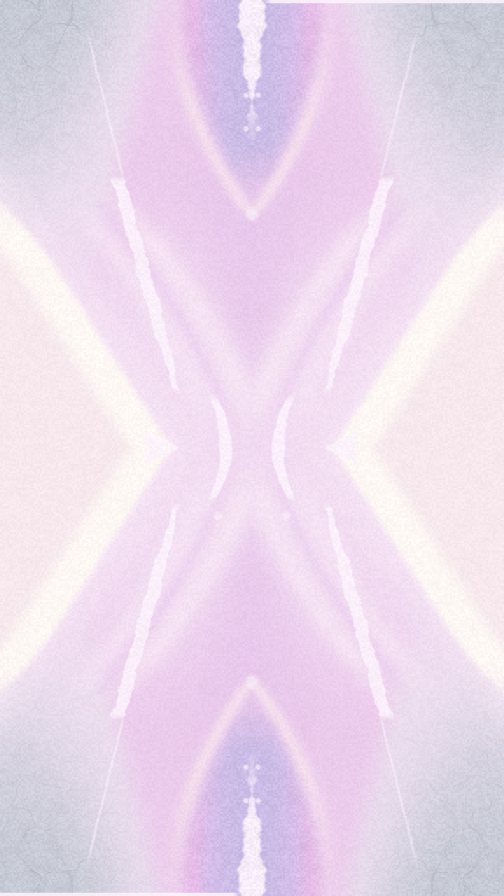
Reproduce this background procedurally as a WebGL 2 fragment shader.

```glsl
#version 300 es
precision highp float;
// Mirrored pastel paper: pale chevrons, crossing glows and brushed white strokes.
// Everything is folded into one quadrant, painted as soft layers over gradients,
// then textured with cellular noise (mottling, hairline cracks) and fine grain.
uniform vec2 u_resolution;
out vec4 outColor;

vec2 hash2(vec2 p) {
  vec3 a = fract(p.xyx * vec3(0.1031, 0.1030, 0.0973));
  a += dot(a, a.yzx + 33.33);
  return fract((a.xx + a.yz) * a.zy);
}

// Distances to the nearest and second nearest cell points
vec2 cells(vec2 p) {
  vec2 base = floor(p), nearest = vec2(8.0);
  for (int j = -1; j <= 1; j++)
    for (int i = -1; i <= 1; i++) {
      vec2 cell = base + vec2(i, j);
      float d = length(cell + hash2(cell) - p);
      nearest = d < nearest.x ? vec2(d, nearest.x) : vec2(nearest.x, min(nearest.y, d));
    }
  return nearest;
}

// Ragged brush edge from layered sines
float ragged(float t) {
  return sin(t * 61.0) * 0.5 + sin(t * 143.0 + 1.7) * 0.3 + sin(t * 317.0) * 0.2;
}

float glow(float d, float width) {
  return exp(-d * d / (width * width));
}

// Filled band of given half width with a soft edge
float band(float d, float halfWidth, float soft) {
  return 1.0 - smoothstep(halfWidth - soft, halfWidth + soft, abs(d));
}

// Fades in and out along one axis
float span(float t, float a, float b, float soft) {
  return smoothstep(a - soft, a + soft, t) * (1.0 - smoothstep(b - soft, b + soft, t));
}

void main() {
  vec2 uv = gl_FragCoord.xy / u_resolution;
  vec2 p = (uv - 0.5) * vec2(1.0, 16.0 / 9.0);
  vec2 q = abs(p);
  float x = q.x, y = q.y;
  float aa = 1.0 / u_resolution.x;
  float rough = ragged(y);
  vec3 white = vec3(0.985, 0.95, 0.985);

  // Pink ground, misty flanks and grey corners
  vec3 col = mix(vec3(0.945, 0.855, 0.945), vec3(0.925, 0.80, 0.925), smoothstep(0.15, 0.6, y));
  float seam = 0.39 - 0.246 * y;
  float flank = smoothstep(-0.025, 0.05, x - seam) * smoothstep(0.2, 0.55, y);
  col = mix(col, vec3(0.925, 0.87, 0.935), flank);
  float corner = smoothstep(0.58, 1.12, y + 0.55 * x) * smoothstep(-0.03, 0.2, x - seam);
  col = mix(col, vec3(0.775, 0.79, 0.83), corner);

  // Deeper pink wedge between the crossing glows
  float wedge = span(y, 0.16, 0.65, 0.1) * glow(x, 0.02 + 0.22 * y);
  col = mix(col, vec3(0.90, 0.765, 0.92), wedge * 0.65);

  // Crossing glows: two curved rays per quadrant
  float ray = x - 0.42 * (y - 0.1) - 0.55 * (y - 0.1) * (y - 0.1);
  float rayFade = span(y, 0.06, 0.47, 0.07);
  col = mix(col, vec3(0.965, 0.90, 0.955), 0.8 * rayFade * glow(ray - 0.015, 0.035));
  col = mix(col, vec3(0.965, 0.90, 0.96), 0.65 * rayFade * glow(ray - 0.105, 0.033));
  col = mix(col, vec3(0.915, 0.80, 0.94), 0.4 * rayFade * glow(ray - 0.062, 0.012));

  // Side diamonds and their cream chevrons
  float chevron = (x - 0.2 - 0.64 * y - 0.5 * pow(max(y - 0.36, 0.0), 1.5)) * 0.84;
  col = mix(col, vec3(0.965, 0.91, 0.925), smoothstep(-0.03, 0.04, chevron));
  col = mix(col, vec3(0.97, 0.91, 0.96), 0.6 * glow(chevron + 0.02, 0.065));
  float cream = smoothstep(-0.045, -0.022, chevron) * (1.0 - smoothstep(0.015, 0.055, chevron));
  col = mix(col, vec3(0.99, 0.97, 0.955), cream * (1.0 - smoothstep(0.43, 0.53, y)));
  float tip = band(y, max(x - 0.14, 0.0) * 0.45, 0.004) * span(x, 0.146, 0.21, 0.006);
  col = mix(col, white, tip * 0.8);

  // Violet vault at both ends, rimmed by a pale curved V
  float rise = max(y - 0.46, 0.0);
  float rim = x - 0.75 * rise + 0.92 * rise * rise;
  float vault = smoothstep(0.015, -0.05, rim) * smoothstep(0.48, 0.62, y);
  col = mix(col, mix(vec3(0.79, 0.735, 0.90), vec3(0.88, 0.75, 0.92), smoothstep(0.02, 0.15, x)), vault);
  float rimFade = smoothstep(0.445, 0.48, y) * (1.0 - 0.65 * smoothstep(0.62, 0.85, y));
  col = mix(col, vec3(0.91, 0.72, 0.89), 0.6 * smoothstep(0.6, 0.85, y) * glow(rim + 0.035, 0.018));
  col = mix(col, vec3(0.955, 0.87, 0.93), rimFade * glow(rim, 0.017));

  // Ragged drip on the axis with loose droplets
  float dripWidth = 0.004 + 0.02 * smoothstep(0.65, 0.86, y) + 0.007 * rough;
  float drip = band(x, max(dripWidth, 0.0), 0.004) * smoothstep(0.57, 0.74, y);
  vec2 speck = vec2(x - 0.012, (fract(y * 15.0) - 0.5) / 15.0);
  float drops = band(length(speck), 0.005, 0.003) * span(y, 0.6, 0.8, 0.02);
  float knot = band(length(q - vec2(0.0, 0.465)), 0.013 + 0.003 * rough, 0.006);
  col = mix(col, white, max(drip * 0.9, max(drops * 0.7, knot * 0.6)));

  // Slanted brush strokes, their hairline tails and the central brackets
  float lean = x - 0.117 - 0.279 * y - 0.003 * rough;
  float strokeWidth = 0.005 + 0.008 * smoothstep(0.1, 0.28, y) + 0.002 * ragged(y * 1.7 + 2.0);
  float stroke = band(lean, strokeWidth, 1.2 * aa) * span(y, 0.115, 0.535, 0.008);
  float tail = band(x - 0.123 - 0.247 * y - 0.001 * rough, 0.0025, aa) * span(y, 0.53, 0.81, 0.025);
  float bracketLine = x - 0.052 - 2.5 * y * y - 0.002 * ragged(p.y);
  float bracket = band(bracketLine, 0.013 - 0.06 * y, 1.5 * aa) * span(y, -0.1, 0.1, 0.01);
  float fleck = band(length(vec2(x - 0.068, p.y + 0.135)), 0.008, 0.004);
  col = mix(col, white, max(max(stroke * 0.85, tail * 0.5), max(bracket * 0.85, fleck * 0.6)));

  // Paper: mottling, corner cracks and grain
  vec2 warped = q + 0.012 * sin(q.yx * 47.0 + sin(q * 83.0));
  vec2 crack = cells(warped * 11.0);
  float crackLine = 1.0 - smoothstep(0.0, 0.045, crack.y - crack.x);
  col -= 0.045 * corner * crackLine * smoothstep(0.4, 0.8, cells(q * 5.0 + 7.0).x);
  col += 0.022 * (0.45 - cells(warped * 38.0).x) * (0.4 + corner + vault);
  col += (hash2(floor(p * 288.0) + 400.0).x - 0.5) * (0.03 + 0.02 * max(corner, vault));

  // Pale paper edge at opposite ends
  float margin = smoothstep(0.881, 0.884, y) * smoothstep(0.02, 0.04, p.x * sign(p.y));
  col = mix(col, white, margin * 0.9);
  outColor = vec4(clamp(col, 0.0, 1.0), 1.0);
}
```
